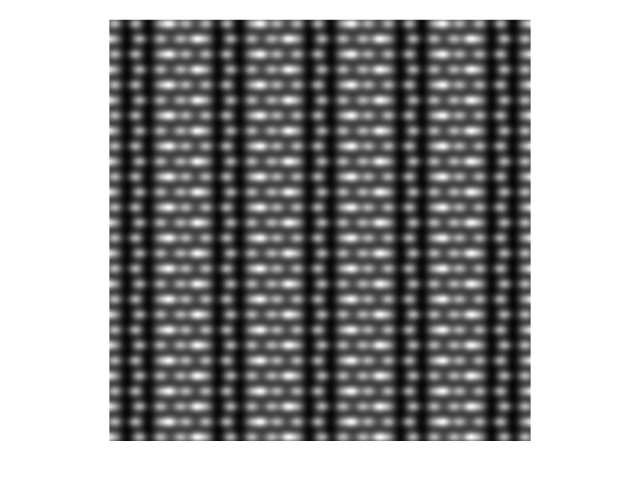
Write a Shadertoy shader that draws this pattern.

```glsl
// A square panel of soft grey weave on white: rows of glowing dashes, every other row mirrored.
// Each row is a periodic sum of Gaussian bumps, faded vertically with a Gaussian,
// over a faint ground that is cut by pairs of dark vertical bands.

const float PANEL_HALF = 0.4388;   // lengths are in canvas heights
const float PANEL_CENTER_Y = 0.520;
const float COLUMN_PERIOD = 0.1900;
const float ROW_PITCH = 0.0319;

const float DASH_WIDTH = 0.055;    // in column periods
const float BAND_WIDTH = 0.056;
const float BAND_OFFSET = 0.384;
const float ROW_WIDTH = 0.225;     // in row pitches
const float GROUND_LEVEL = 0.195;

float bump(float distance, float width) {
    float t = distance / width;
    return exp(-0.5 * t * t);
}

// Signed distance to the nearest copy in a unit period
float wrapped(float x) {
    return x - floor(x + 0.5);
}

// Brightness of the dashes along one row: x = position, y = strength
float dashes(float u) {
    const vec2 DASHES[5] = vec2[5](
        vec2(-0.476, 0.52), vec2(-0.250, 0.50), vec2(-0.030, 0.49),
        vec2(0.146, 0.68), vec2(0.250, 0.37));
    float sum = 0.0;
    for (int i = 0; i < 5; i++) {
        sum += DASHES[i].y * bump(wrapped(u - DASHES[i].x), DASH_WIDTH);
    }
    return sum;
}

// Faint ground darkened by two mirrored bands per period
float ground(float u) {
    float bands = bump(wrapped(u - BAND_OFFSET), BAND_WIDTH)
                + bump(wrapped(u + BAND_OFFSET), BAND_WIDTH);
    return GROUND_LEVEL * max(0.0, 1.0 - 0.92 * bands);
}

// Ground plus the rows nearest to the point; odd rows are mirrored
float weave(vec2 p) {
    float u = p.x / COLUMN_PERIOD + 0.5;
    float v = p.y / ROW_PITCH;
    float shade = ground(u);
    for (int k = -1; k <= 1; k++) {
        float row = floor(v) + float(k);
        float mirror = 1.0 - 2.0 * mod(row, 2.0);
        shade += dashes(u * mirror) * bump(v - row - 0.5, ROW_WIDTH);
    }
    return clamp(shade, 0.0, 0.97);
}

// Antialiased coverage of a centred square
float squareMask(vec2 p, float halfSize, float pixel) {
    vec2 inside = clamp((halfSize - abs(p)) / pixel + 0.5, 0.0, 1.0);
    return inside.x * inside.y;
}

void mainImage(out vec4 fragColor, in vec2 fragCoord) {
    float pixel = 1.0 / iResolution.y;
    vec2 center = vec2(0.5 * iResolution.x * pixel, PANEL_CENTER_Y);
    vec2 p = fragCoord * pixel - center;

    float shade = mix(1.0, weave(p), squareMask(p, PANEL_HALF, pixel));
    fragColor = vec4(vec3(shade), 1.0);
}
```
